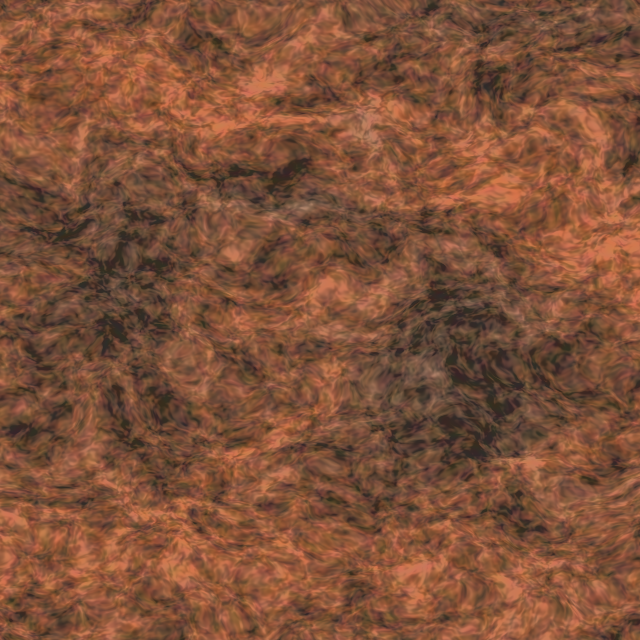
Reproduce this texture procedurally as a three.js fragment shader.

```glsl
varying vec2 vUv;

#define BASE_TONE 0.53
#define DARK_DEPTH 0.30
#define GLOW_HEIGHT 0.20
#define WARP_AMOUNT 0.085
#define MOTTLE_AMOUNT 0.42
#define GRAIN_AMOUNT 0.36
#define GRAIN_SCALE 44.0
#define HUE_AMOUNT 0.13
#define SHADOW_COLOR vec3(0.21, 0.165, 0.135)
#define BROWN_COLOR vec3(0.40, 0.268, 0.195)
#define RUST_COLOR vec3(0.555, 0.345, 0.235)
#define ORANGE_COLOR vec3(0.79, 0.48, 0.335)

vec2 gradientAt(vec2 cell) {
  float angle = 6.2832 * fract(sin(dot(cell, vec2(127.1, 311.7))) * 43758.5);
  return vec2(cos(angle), sin(angle));
}

float gradientNoise(vec2 p) {
  vec2 i = floor(p);
  vec2 f = p - i;
  vec2 u = f * f * f * (f * (f * 6.0 - 15.0) + 10.0);
  vec2 e = vec2(1.0, 0.0);
  float low = mix(dot(gradientAt(i), f), dot(gradientAt(i + e.xy), f - e.xy), u.x);
  float high = mix(dot(gradientAt(i + e.yx), f - e.yx), dot(gradientAt(i + e.xx), f - e.xx), u.x);
  return mix(low, high, u.y);
}

float layeredNoise(vec2 p, float gain) {
  float sum = 0.0;
  float weight = 1.0;
  for (int octave = 0; octave < 3; octave++) {
    sum += weight * gradientNoise(p);
    p = mat2(1.62, 1.18, -1.18, 1.62) * p + 17.3;
    weight *= gain;
  }
  return sum;
}

vec2 noiseOffset(vec2 p) {
  return vec2(layeredNoise(p, 0.5), layeredNoise(p + 41.7, 0.5));
}

// Soft tilted ellipse, 1 at its center
float softPatch(vec2 p, vec2 center, vec2 size, float tilt) {
  vec2 d = p - center;
  float c = cos(tilt);
  float s = sin(tilt);
  vec2 q = vec2(c * d.x + s * d.y, c * d.y - s * d.x) / size;
  return exp(-dot(q, q));
}

// Dark mineral pockets inside the folds
float darkPockets(vec2 p) {
  float pockets = softPatch(p, vec2(0.71, 0.42), vec2(0.20, 0.17), -0.5);
  pockets += 0.8 * softPatch(p, vec2(0.14, 0.57), vec2(0.17, 0.18), 0.3);
  pockets += 0.8 * softPatch(p, vec2(0.47, 0.67), vec2(0.11, 0.03), 0.0);
  pockets += 0.7 * softPatch(p, vec2(0.57, 0.80), vec2(0.10, 0.04), -0.5);
  pockets += 0.6 * softPatch(p, vec2(0.78, 0.97), vec2(0.28, 0.05), -0.1);
  return min(pockets, 1.1);
}

// Bright feldspar: bent upper band, lower band and oblique veins
float glowBands(vec2 p) {
  float bend = 0.85 - 0.25 * (p.x - 0.5 + sqrt((p.x - 0.5) * (p.x - 0.5) + 0.01));
  float upper = (p.y - bend) / 0.075;
  float bands = exp(-upper * upper);
  bands += 0.7 * softPatch(p, vec2(0.35, 0.12), vec2(0.60, 0.09), 0.0);
  bands += 1.2 * softPatch(p, vec2(0.45, 0.35), vec2(0.17, 0.03), 0.8);
  bands += 1.2 * softPatch(p, vec2(0.87, 0.31), vec2(0.18, 0.03), 0.6);
  bands += 1.3 * softPatch(p, vec2(0.06, 0.57), vec2(0.11, 0.025), 0.6);
  bands += 0.8 * softPatch(p, vec2(0.47, 0.53), vec2(0.15, 0.05), 0.1);
  return bands;
}

vec3 stoneRamp(float tone) {
  vec3 color = mix(SHADOW_COLOR, BROWN_COLOR, smoothstep(0.0, 0.36, tone));
  color = mix(color, RUST_COLOR, smoothstep(0.30, 0.66, tone));
  return mix(color, ORANGE_COLOR, smoothstep(0.58, 1.05, tone));
}

void main() {
  // Folded rock coordinates
  vec2 p = vUv + WARP_AMOUNT * noiseOffset(vUv * vec2(4.0, 5.5) + 3.1);
  float foldRadius = length((p - vec2(0.62, 0.47)) * vec2(1.0, 1.35));
  float pockets = darkPockets(p);
  float glow = glowBands(p);

  // Flowing veins and ragged mottling
  float veins = gradientNoise(vec2(2.5 * p.x + 1.5 * p.y, 13.0 * foldRadius) + 8.4);
  float mottle = layeredNoise(p * vec2(8.0, 13.0) + 21.0, 0.75);

  // Grains in three sizes, slightly drawn out along the bedding
  vec2 g = (0.6 * vUv + 0.4 * p) * vec2(0.8, 1.1) * GRAIN_SCALE;
  g += 0.35 * noiseOffset(g * 0.6);
  float grain = layeredNoise(g, 0.95);
  float specks = smoothstep(0.20, 0.48, gradientNoise(g * 1.3 + 63.0));

  float tone = BASE_TONE - DARK_DEPTH * pockets + GLOW_HEIGHT * glow;
  tone += 0.25 * veins + MOTTLE_AMOUNT * mottle + GRAIN_AMOUNT * grain;
  tone -= 0.17 * specks;
  vec3 color = stoneRamp(tone);

  // Red, ochre and gray crystals
  float redness = gradientNoise(g * 1.6 + 91.0);
  float ochre = gradientNoise(g * 1.2 + 137.0);
  color += HUE_AMOUNT * redness * vec3(0.35, -0.30, -0.12);
  color += HUE_AMOUNT * ochre * vec3(0.10, 0.18, -0.40);
  float gray = dot(color, vec3(0.30, 0.59, 0.11));
  float grayness = clamp(0.32 * pockets - 0.15 * glow + 0.3 * mottle * pockets, -0.12, 0.5);
  color = mix(color, vec3(gray) * vec3(1.04, 1.0, 0.92), grayness);

  gl_FragColor = vec4(clamp(color, 0.0, 1.0), 1.0);
}
```
